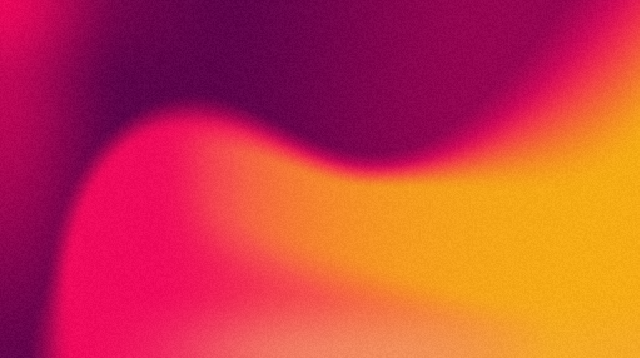
This background is drawn by a Shadertoy shader. Its source:

```glsl
// Soft grainy gradient: a plum wave folding over a pink, orange and amber glow.

#define CREST vec2(0.5465, 0.663)   // top of the hump, in canvas heights
#define TROUGH vec2(1.0465, 0.526)  // lowest point of the wave
#define HUMP_RADII vec2(0.377, 0.593)
#define HUMP_POWER 2.3
#define RISE 0.90                   // steepness of the right-hand sweep
#define EDGE_SOFT 0.055
#define SWEEP_SOFT 0.21
#define GRAIN_CELLS 286.0
#define GRAIN_AMOUNT 0.045

const vec3 PLUM  = vec3(0.35, 0.01, 0.29);
const vec3 ROSE  = vec3(0.95, 0.03, 0.36);
const vec3 PINK  = vec3(0.94, 0.04, 0.36);
const vec3 CORAL = vec3(0.96, 0.33, 0.29);
const vec3 AMBER = vec3(0.96, 0.67, 0.08);
const vec3 PEACH = vec3(0.94, 0.63, 0.44);

float hash(vec2 p) {
    vec3 q = fract(vec3(p.xyx) * 0.1031);
    q += dot(q, q.yzx + 33.33);
    return fract((q.x + q.y) * q.z);
}

// One minus smoothstep: fades from 1 to 0.
float fade(float a, float b, float x) {
    return 1.0 - smoothstep(a, b, x);
}

// Wave field: positive in the warm region, negative in the plum region.
float waveField(vec2 p) {
    if (p.x < CREST.x) {
        vec2 centre = CREST - vec2(0.0, HUMP_RADII.y);
        vec2 q = vec2(CREST.x - p.x, max(p.y - centre.y, 0.0)) / HUMP_RADII;
        q = pow(max(q, 1e-4), vec2(HUMP_POWER));
        return (1.0 - pow(q.x + q.y, 1.0 / HUMP_POWER)) * HUMP_RADII.y;
    }
    float phase = min((p.x - CREST.x) / (TROUGH.x - CREST.x), 1.0);
    float height = mix(TROUGH.y, CREST.y, 0.5 + 0.5 * cos(3.14159 * phase));
    float beyond = max(p.x - TROUGH.x, 0.0);
    return height + RISE * beyond * beyond - p.y;
}

// Field divided by its slope, close to a true distance near the edge.
float waveDistance(vec2 p) {
    vec2 e = vec2(0.004, 0.0);
    vec2 slope = vec2(waveField(p + e) - waveField(p - e),
                      waveField(p + e.yx) - waveField(p - e.yx)) / (2.0 * e.x);
    return waveField(p) / max(length(slope), 0.4);
}

vec3 plumSide(vec2 p) {
    float leftGlow = 0.63 * fade(0.0, 0.36, p.x) * smoothstep(-0.15, 0.8, p.y);
    float cornerGlow = 0.28 * fade(0.0, 0.7, p.x) * smoothstep(0.75, 1.0, p.y);
    float rightGlow = 0.37 * smoothstep(0.55, 1.4, p.x);
    return mix(PLUM, ROSE, min(0.03 + leftGlow + cornerGlow + rightGlow, 1.0));
}

vec3 warmSide(vec2 p) {
    // Heat rises quickly above the fold and slowly below it.
    float k = p.x - 0.47;
    float upper = 1.0 - exp(-1.5 * (k + sqrt(k * k + 0.004)));
    float lower = clamp((p.x - 0.4) * 0.85, 0.0, 1.0);
    float u = max(1.4 - p.x, 0.0);
    float fold = 0.12 + 0.2 * u + 0.08 * u * u;
    float soft = 0.05 + 0.07 * u;
    float heat = mix(lower, upper, smoothstep(-soft, soft, p.y - fold));

    vec3 colour = mix(PINK, CORAL, smoothstep(0.0, 0.5, heat));
    colour = mix(colour, AMBER, clamp((heat - 0.42) / 0.55, 0.0, 1.0));

    // Pale haze along the lower edge
    float haze = 0.6 * fade(0.0, 0.2, p.y) * smoothstep(0.2, 0.9, p.x);
    haze *= 1.0 - 0.7 * smoothstep(1.1, 1.6, p.x);
    return mix(colour, PEACH, haze);
}

void mainImage(out vec4 fragColor, in vec2 fragCoord) {
    vec2 p = fragCoord / iResolution.y;
    float d = waveDistance(p);

    // Edge softness varies along the wave.
    float sweep = smoothstep(1.05, 1.75, p.x);
    float crest = (p.x - CREST.x) / 0.2;
    float w = mix(EDGE_SOFT, SWEEP_SOFT, sweep);
    w += 0.03 * exp(-crest * crest);
    w += 0.05 * fade(0.0, 0.25, p.y) * fade(0.3, 0.6, p.x);

    // Plum melts into pink, then pink into the warm glow.
    vec3 colour = mix(plumSide(p), PINK, smoothstep(-w, 0.4 * w, d));
    float warmEnd = w * (1.0 + 0.3 * sweep);
    colour = mix(colour, warmSide(p), smoothstep(-0.3 * w, warmEnd, d));

    // Film grain
    float grain = hash(floor(p * GRAIN_CELLS)) - 0.5;
    colour += GRAIN_AMOUNT * grain;
    fragColor = vec4(clamp(colour, 0.0, 1.0), 1.0);
}
```
